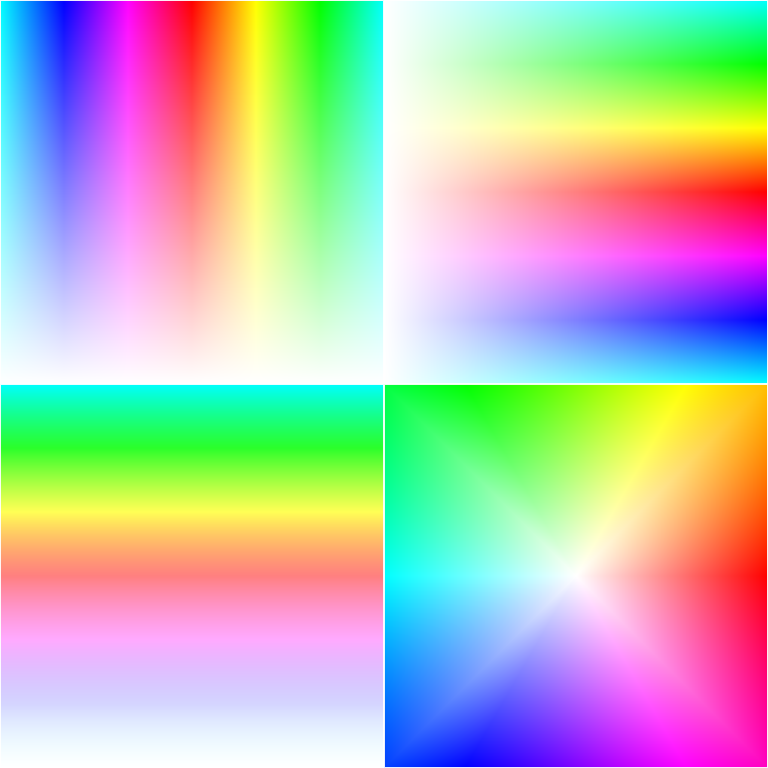
Reproduce this background procedurally as a Shadertoy shader.

```glsl
// Four square panels of hue and saturation gradients, split by thin white lines.
// Each panel maps its local coordinates to (hue, saturation) at full brightness:
// vertical bands, horizontal bands, a diagonal ramp, and a square colour wheel.

const float TAU = 6.2831853;
const float HUE_SHIFT = 0.5;      // bands begin and end at cyan
const float LINE_HALF = 0.0012;   // half width of the lines, in canvas units
const vec3 WHITE = vec3(1.0);

// Pure hue mixed with white by saturation
vec3 tint(float hue, float saturation) {
    vec3 pure = clamp(abs(mod(hue * 6.0 + vec3(0.0, 4.0, 2.0), 6.0) - 3.0) - 1.0, 0.0, 1.0);
    return mix(WHITE, pure, clamp(saturation, 0.0, 1.0));
}

// Bands of hue along one coordinate, fading by another
vec3 bands(float along, float fade) {
    return tint(along + HUE_SHIFT, fade);
}

// Hue by angle, saturation by square distance from the centre
vec3 squareWheel(vec2 p) {
    vec2 q = p * 2.0 - 1.0;
    return tint(atan(q.y, q.x) / TAU, max(abs(q.x), abs(q.y)));
}

// Pick the gradient that fills a cell of the 2 x 2 grid
vec3 panelColor(vec2 cell, vec2 p) {
    bool right = cell.x > 0.5;
    bool top = cell.y > 0.5;
    if (top) return right ? bands(p.y, p.x) : bands(p.x, p.y);
    return right ? squareWheel(p) : bands(p.y, p.y);
}

// Smooth coverage of the lines around a panel
float frame(vec2 p, float halfWidth, float pixel) {
    vec2 edge = min(p, 1.0 - p) * 0.5;
    float d = min(edge.x, edge.y);
    return clamp((halfWidth - d) / pixel + 0.5, 0.0, 1.0);
}

void mainImage(out vec4 fragColor, in vec2 fragCoord) {
    vec2 uv = fragCoord / iResolution.xy;
    float pixel = 1.0 / min(iResolution.x, iResolution.y);

    // Split the canvas into panels
    vec2 grid = uv * 2.0;
    vec2 cell = floor(grid);
    vec2 local = fract(grid);

    vec3 color = panelColor(cell, local);
    color = mix(color, WHITE, frame(local, LINE_HALF, pixel));
    fragColor = vec4(color, 1.0);
}
```
